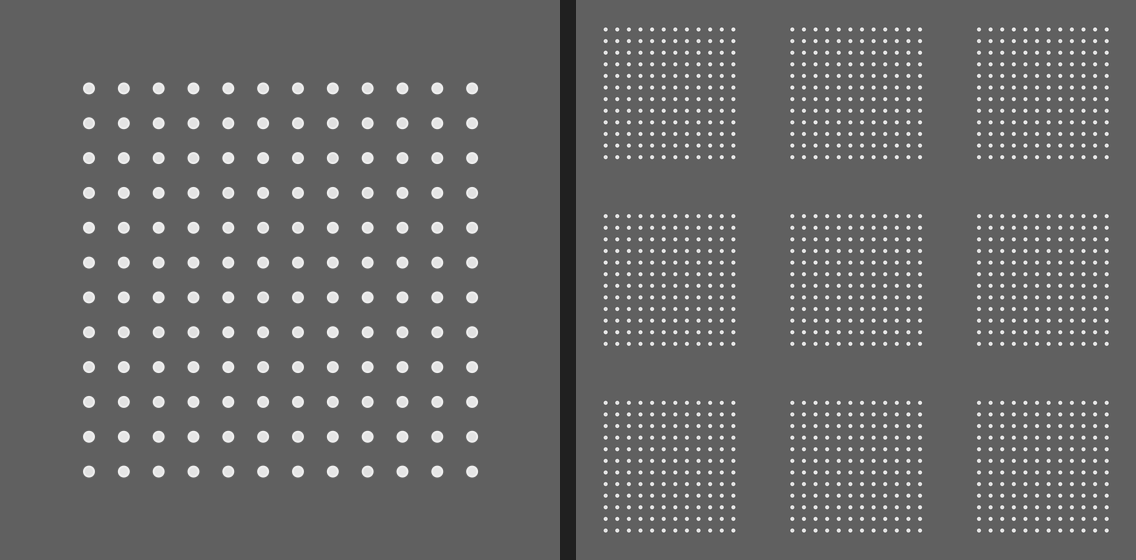
Left: one tile. Right: repeated 3 by 3.
This pattern is drawn by a Shadertoy shader. Its source:

```glsl
// A centred 12 by 12 grid of small pale dots on flat grey, with a wide margin.
// The nearest grid cell is clamped to the grid, then a disc distance draws a
// bright rim around a slightly darker core. The plain margin tiles seamlessly.

const float DOTS = 12.0;                     // dots across and down
const float PITCH = 0.0622;                  // spacing between dot centres
const vec2 GRID_CENTRE = vec2(0.501, 0.5);
const float DOT_RADIUS = 0.0106;
const float CORE_RADIUS = 0.0076;
const float EDGE_SOFTNESS = 0.0013;          // half width of the dot edge
const float CORE_SOFTNESS = 0.0010;
const float CORE_VARIATION = 0.012;          // shade change between dots
const vec3 GROUND = vec3(0.376);
const vec3 RIM = vec3(0.95);
const vec3 CORE = vec3(0.892);

float hash(vec2 p) {
    vec3 q = fract(vec3(p.xyx) * 0.1031);
    q += dot(q, q.yzx + 33.33);
    return fract((q.x + q.y) * q.z);
}

// Antialiased coverage of a disc, never sharper than one pixel
float disc(float dist, float radius, float softness, float pixel) {
    float blur = max(softness, 0.7 * pixel);
    return 1.0 - smoothstep(radius - blur, radius + blur, dist);
}

void mainImage(out vec4 fragColor, in vec2 fragCoord) {
    vec2 uv = fragCoord / iResolution.xy;
    float pixel = 1.0 / min(iResolution.x, iResolution.y);

    // Nearest dot, limited to the finite grid
    vec2 grid = (uv - GRID_CENTRE) / PITCH + 0.5 * (DOTS - 1.0);
    vec2 cell = clamp(floor(grid + 0.5), 0.0, DOTS - 1.0);
    float dist = length(grid - cell) * PITCH;

    // Core inside rim, rim over ground
    vec3 core = CORE + CORE_VARIATION * (2.0 * hash(cell + 1.0) - 1.0);
    vec3 dotColor = mix(RIM, core, disc(dist, CORE_RADIUS, CORE_SOFTNESS, pixel));
    vec3 color = mix(GROUND, dotColor, disc(dist, DOT_RADIUS, EDGE_SOFTNESS, pixel));

    fragColor = vec4(color, 1.0);
}
```
